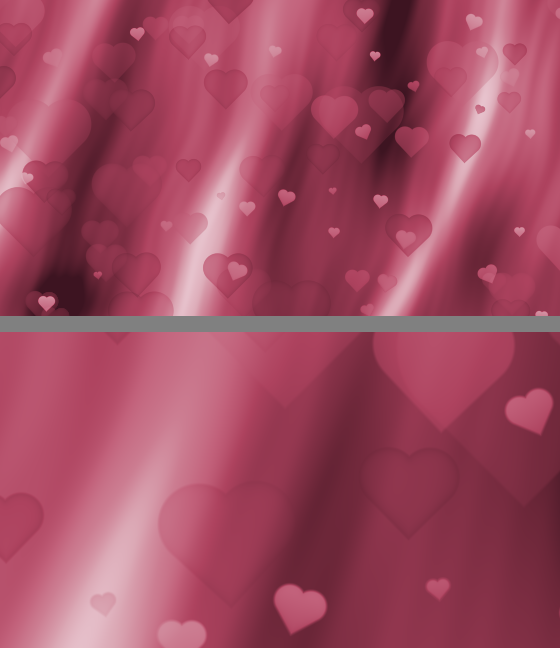
Top: the whole. Bottom: its middle third, enlarged.
A WebGL 1 fragment shader for this background:

```glsl
precision highp float;

uniform vec2 u_resolution;

const float EDGE = 0.0022;

vec2 hash2(vec2 p) {
  vec3 q = fract(vec3(p.xyx) * vec3(0.1031, 0.1030, 0.0973));
  q += dot(q, q.yzx + 33.33);
  return fract((q.xx + q.yz) * q.zy);
}

float gradientDot(vec2 cell, vec2 offset) {
  float angle = 6.2832 * hash2(cell + 50.0).x;
  return dot(vec2(cos(angle), sin(angle)), offset);
}

float gradientNoise(vec2 p) {
  vec2 i = floor(p), f = fract(p);
  vec2 u = f * f * f * (f * (f * 6.0 - 15.0) + 10.0);
  vec2 e = vec2(1.0, 0.0);
  float low = mix(gradientDot(i, f), gradientDot(i + e.xy, f - e.xy), u.x);
  float high = mix(gradientDot(i + e.yx, f - e.yx), gradientDot(i + e.xx, f - e.xx), u.x);
  return mix(low, high, u.y);
}

float bell(float x) {
  return exp(-x * x);
}

// Soft band along x = curve.x + curve.y * y + curve.z * y^2
float band(vec2 p, vec3 curve, float width) {
  return bell((p.x - dot(curve, vec3(1.0, p.y, p.y * p.y))) / width);
}

float lightStreak(vec2 p, vec3 curve, float width) {
  return 2.3 * band(p, curve, width) + 1.2 * band(p, curve, 2.4 * width);
}

float glow(vec2 p, vec2 center, vec2 radius) {
  return bell(length((p - center) / radius));
}

// Signed distance to a heart with its tip at the origin, about one unit high
float heartDistance(vec2 p) {
  p.x = abs(p.x);
  if (p.x + p.y > 1.0) return length(p - vec2(0.25, 0.75)) - 0.35355;
  vec2 top = p - vec2(0.0, 1.0);
  vec2 side = p - 0.5 * max(p.x + p.y, 0.0);
  return sqrt(min(dot(top, top), dot(side, side))) * sign(p.x - p.y);
}

vec2 rotate(vec2 p, float angle) {
  float c = cos(angle), s = sin(angle);
  return vec2(c * p.x - s * p.y, s * p.x + c * p.y);
}

// Draped cloth: folds, bright streaks and deep shadows as one tone value
float clothTone(vec2 p) {
  vec2 fold = vec2(p.x - 0.3 * p.y, p.y);
  fold.x += 0.06 * gradientNoise(p * 2.5);
  float tone = 1.35 + 1.3 * gradientNoise(fold * vec2(4.0, 1.3));
  tone += 1.1 * gradientNoise(fold * vec2(11.0, 1.6) + 7.0);
  tone += 0.5 * gradientNoise(fold * vec2(24.0, 2.5) + 19.0);

  float leftFade = 0.65 + 0.4 * bell((p.y - 0.4) / 0.2) + 0.2 * p.y;
  tone += leftFade * lightStreak(p, vec3(-0.16, 0.46, 0.0), 0.055);
  tone += lightStreak(p, vec3(0.58, 0.33, 0.0), 0.07) * mix(1.3, 0.2, smoothstep(0.2, 0.75, p.y));
  float rightFade = mix(1.0, 0.45, smoothstep(0.65, 0.95, p.y));
  tone += rightFade * lightStreak(p, vec3(1.23, 0.63, -0.27), 0.05);
  tone += 1.4 * glow(p, vec2(0.8, 0.95), vec2(0.3, 0.35));
  tone += 1.3 * glow(p, vec2(1.66, 0.72), vec2(0.22, 0.4));

  tone -= 2.5 * band(p, vec3(1.23, 0.02, 0.0), 0.11) * smoothstep(0.2, 0.6, p.y);
  tone -= 1.5 * band(p, vec3(0.17, 0.25, 0.0), 0.1);
  tone -= 1.0 * band(p, vec3(0.95, 0.12, 0.0), 0.16) * smoothstep(0.95, 0.5, p.y);
  tone -= 1.1 * glow(p, vec2(1.52, 0.2), vec2(0.16, 0.22));
  tone -= 1.8 * glow(p, vec2(0.2, 0.04), vec2(0.16, 0.1));
  return tone;
}

// Blends one scattered layer of translucent hearts into the tone
float addHearts(float tone, vec2 p, float cellSize, vec2 sizes, vec2 tones,
                vec2 opacities, float chance, float tilt, float seed) {
  vec2 home = floor(p / cellSize);
  for (int j = -1; j <= 1; j++) {
    for (int i = -1; i <= 1; i++) {
      vec2 cell = home + vec2(float(i), float(j));
      vec2 place = hash2(cell + seed);
      vec2 look = hash2(cell + seed + 17.3);
      vec2 fate = hash2(cell + seed + 41.7);
      float size = mix(sizes.x, sizes.y, look.x);
      vec2 q = rotate(p - (cell + place) * cellSize, tilt * (fate.y - 0.5)) / size;
      float d = heartDistance(q + vec2(0.0, 0.55)) * size;
      float fill = smoothstep(EDGE, -EDGE, d) * step(fate.x, chance);
      float rim = exp(-abs(d) / (0.06 * size));
      float opacity = mix(opacities.x, opacities.y, fate.y) * (0.85 + 0.3 * q.y);
      tone = mix(tone, mix(tones.x, tones.y, look.y), fill * opacity);
      tone -= 0.55 * fill * rim * (1.0 - look.y);
    }
  }
  return tone;
}

vec3 roseRamp(float tone) {
  vec3 color = mix(vec3(0.24, 0.08, 0.13), vec3(0.42, 0.15, 0.22), clamp(tone + 1.0, 0.0, 1.0));
  color = mix(color, vec3(0.54, 0.20, 0.29), clamp(tone, 0.0, 1.0));
  color = mix(color, vec3(0.68, 0.26, 0.37), clamp(tone - 1.0, 0.0, 1.0));
  color = mix(color, vec3(0.76, 0.38, 0.48), clamp(tone - 2.0, 0.0, 1.0));
  color = mix(color, vec3(0.80, 0.49, 0.57), clamp(tone - 3.0, 0.0, 1.0));
  color = mix(color, vec3(0.86, 0.66, 0.71), clamp(tone - 4.0, 0.0, 1.0));
  return mix(color, vec3(0.91, 0.77, 0.81), clamp(tone - 5.0, 0.0, 1.0));
}

void main() {
  vec2 p = gl_FragCoord.xy / u_resolution.y;
  float tone = clothTone(p);

  // Large faint, medium rimmed and small bright hearts
  tone = addHearts(tone, p, 0.36, vec2(0.14, 0.23), vec2(1.2, 3.6), vec2(0.12, 0.4), 0.55, 0.0, 3.0);
  tone = addHearts(tone, p, 0.18, vec2(0.06, 0.13), vec2(0.9, 3.6), vec2(0.2, 0.6), 0.7, 0.1, 90.0);
  tone = addHearts(tone, p, 0.17, vec2(0.02, 0.055), vec2(3.0, 6.0), vec2(0.5, 0.95), 0.5, 0.9, 160.0);

  gl_FragColor = vec4(roseRamp(tone), 1.0);
}
```
